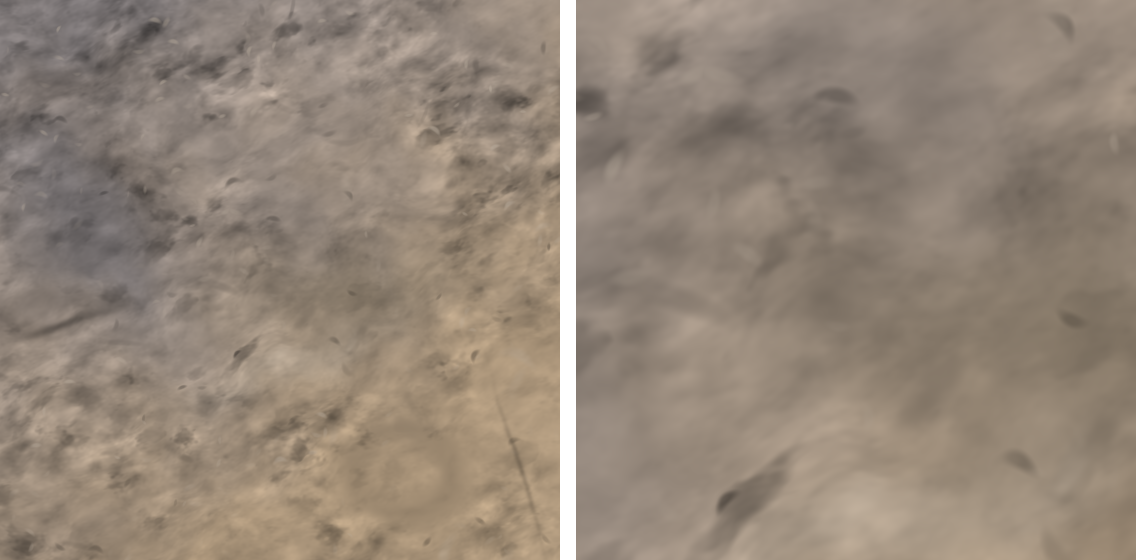
Left: the whole. Right: its middle third, enlarged.
Write a three.js fragment shader that draws this texture.

```glsl
// Weathered stone: violet-grey upper left fading to warm tan at lower right.
// Smooth cellular noise gives the mottling and slanted grain; bent ellipses
// scattered in jittered cells give the pits, chips and curled scars.
varying vec2 vUv;

vec3 hash3(vec2 cell) {
  vec3 p = fract(cell.xyx * vec3(0.1031, 0.1030, 0.0973));
  p += dot(p, p.yxz + 33.33);
  return fract((p.xxy + p.yzz) * p.zyx);
}

vec2 turn(vec2 p, float angle) {
  float c = cos(angle), s = sin(angle);
  return vec2(c * p.x + s * p.y, c * p.y - s * p.x);
}

// Sum of soft round bumps of random sign, one per cell
float bumps(vec2 p) {
  vec2 cell = floor(p), f = p - cell;
  float sum = 0.0;
  for (int j = -1; j <= 1; j++) {
    for (int i = -1; i <= 1; i++) {
      vec2 o = vec2(float(i), float(j));
      vec3 h = hash3(cell + o);
      vec2 d = o + h.xy - f;
      float k = max(0.0, 1.0 - dot(d, d));
      sum += (h.z * 2.0 - 1.0) * k * k * k;
    }
  }
  return sum;
}

float layers(vec2 p) {
  float sum = 0.0, amp = 0.5;
  for (int i = 0; i < 4; i++) {
    sum += amp * bumps(p);
    p = turn(p, 0.5) * 1.93 + 17.3;
    amp *= 0.56;
  }
  return sum;
}

// Scattered bent ellipses; share is the fraction of cells that hold one
float flecks(vec2 p, float share, vec2 size, float bend) {
  vec2 cell = floor(p), f = p - cell;
  float mark = 0.0;
  for (int j = -1; j <= 1; j++) {
    for (int i = -1; i <= 1; i++) {
      vec2 o = vec2(float(i), float(j));
      vec3 h = hash3(cell + o + 71.0);
      vec3 g = hash3(cell + o + 193.0);
      vec2 q = turn(f - o - h.xy, 0.45 + (g.x - 0.5) * 2.6);
      q.y += bend * (g.y - 0.5) * q.x * q.x;
      float d = length(q / (size * (0.45 + 0.55 * g.z)));
      float there = step(h.z, share) * (0.4 + 0.6 * g.y);
      mark = max(mark, there * (1.0 - smoothstep(0.25, 1.0, d)));
    }
  }
  return mark;
}

float patchAt(vec2 p, vec2 center, vec2 radii, float angle) {
  vec2 q = turn(p - center, angle) / radii;
  return exp(-dot(q, q));
}

void main() {
  vec2 uv = vUv;
  vec2 warp = vec2(layers(uv * 5.0 + 3.0), layers(uv * 5.0 + 41.0));
  vec2 soft = uv + 0.07 * warp;
  vec2 grain = turn(uv + 0.025 * warp, 0.4) * vec2(0.62, 1.0);
  float broad = layers(soft * 4.0 + 9.0);

  // Base colour: cool to warm across the diagonal
  float warmth = 0.62 + 0.45 * (soft.x - 0.5) - 0.65 * (soft.y - 0.5) + 0.2 * broad;
  float haze = patchAt(soft, vec2(0.2, 0.53), vec2(0.3, 0.08), -0.8);
  warmth -= 0.22 * haze;
  vec3 color = mix(vec3(0.47, 0.45, 0.455), vec3(0.59, 0.54, 0.5),
                   smoothstep(0.0, 0.55, warmth));
  color = mix(color, vec3(0.665, 0.58, 0.475), smoothstep(0.4, 0.95, warmth));

  // Large shadows, an olive stain and a pale slanted smear
  float shade = patchAt(soft, vec2(0.21, 0.69), vec2(0.1, 0.05), -0.6)
    + 0.8 * patchAt(soft, vec2(0.06, 0.83), vec2(0.16, 0.05), 0.3)
    + 0.6 * patchAt(soft, vec2(0.32, 0.56), vec2(0.09, 0.04), -0.3)
    + 0.8 * patchAt(soft, vec2(0.02, 0.42), vec2(0.12, 0.035), 0.2)
    + 0.7 * patchAt(soft, vec2(0.1, 0.05), vec2(0.17, 0.07), 0.3);
  float stain = patchAt(soft, vec2(0.63, 0.46), vec2(0.2, 0.07), 0.1);
  float smear = patchAt(soft, vec2(0.52, 0.34), vec2(0.18, 0.035), 0.3);
  color = mix(color, vec3(0.38, 0.345, 0.32), 0.55 * min(shade, 1.0));
  color = mix(color, vec3(0.51, 0.46, 0.39), 0.6 * stain);
  color = mix(color, vec3(0.67, 0.62, 0.56), 0.5 * smear);

  // Fine slanted grain, strongest in the cool rough area
  float rough = clamp(0.75 - 0.55 * warmth + 1.1 * layers(uv * 6.0 + 60.0), 0.15, 1.0);
  rough *= 1.0 - 0.6 * max(stain, haze);
  float fine = layers(grain * 30.0 + 5.0);
  float vein = 1.0 - smoothstep(0.0, 0.13, abs(layers(grain * 11.0 + 80.0)));
  float tone = 1.0 + 0.13 * broad + (0.1 + 0.4 * rough) * fine;
  tone += 0.07 * rough * (vein - 0.35);

  // Clustered dark crumbs, scars and pits, then pale chips
  float crumbs = smoothstep(0.16, 0.55, layers(grain * 27.0 + 130.0));
  vec2 rim = uv + 0.012 * warp;
  float pits = flecks(rim * 15.0, 0.22, vec2(0.3, 0.13), 4.0);
  float scars = flecks(rim * 7.0 + 20.0, 0.25, vec2(0.45, 0.07), 3.0);
  float chips = flecks(rim * 24.0 + 50.0, 0.3, vec2(0.4, 0.17), 3.0);
  float flakes = flecks(rim * 9.0 + 90.0, 0.2, vec2(0.4, 0.13), 3.0);
  float cluster = smoothstep(0.2, 0.75, rough);
  tone -= 0.26 * crumbs * (0.25 + 0.75 * cluster);
  tone -= 0.32 * pits * (0.6 + 1.2 * fine) + 0.2 * scars * (0.6 + fine);
  color *= tone;
  float pale = 0.5 * chips * (0.15 + 0.85 * cluster) + 0.35 * flakes * (0.7 + fine);
  color = mix(color, vec3(0.73, 0.68, 0.62), clamp(pale, 0.0, 0.7));

  // Thin dark cracks and a curled hollow
  float crack = patchAt(rim, vec2(0.11, 0.42), vec2(0.08, 0.008), 0.3)
    + 0.5 * patchAt(rim, vec2(0.93, 0.16), vec2(0.13, 0.005), -1.3);
  float ring = length((rim - vec2(0.72, 0.16)) * vec2(0.85, 1.0)) - 0.075;
  crack += 0.4 * exp(-ring * ring * 2500.0) * (0.6 + 1.5 * fine);
  color *= 1.0 - 0.35 * clamp(crack, 0.0, 1.0);

  gl_FragColor = vec4(clamp(color, 0.0, 1.0), 1.0);
}
```
